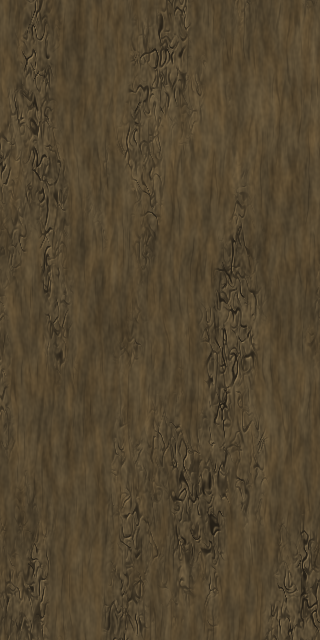
Write a WebGL 2 fragment shader that draws this texture.

```glsl
#version 300 es
precision highp float;
// Weathered brown wood: fine vertical fibres under tall patches of cracked bark.
// Stretched gradient noise makes the fibres; the zero lines of warped noise
// make the cracks, which are shaded as a relief lit from the upper left.

uniform vec2 u_resolution;
out vec4 fragColor;

const vec3 WOOD_COLOR = vec3(0.328, 0.277, 0.192);
const vec3 DARK_COLOR = vec3(0.100, 0.084, 0.060);
const vec3 WARM_TINT = vec3(1.03, 0.995, 0.94);
const vec3 GREY_TINT = vec3(0.99, 1.0, 1.02);

const vec2 BROAD_SCALE = vec2(3.0, 1.6);
const vec2 FIBRE_SCALE = vec2(27.0, 4.5);
const vec2 FLECK_SCALE = vec2(72.0, 17.0);
const vec2 GRAIN_SCALE = vec2(125.0, 62.0);
const vec2 PATCH_SCALE = vec2(4.8, 1.1);
const vec2 CRACK_SCALE = vec2(40.0, 18.0);
const vec2 SPLIT_SCALE = vec2(30.0, 2.6);

const float BROAD_GAIN = 0.14;
const float FIBRE_GAIN = 0.20;
const float FLECK_GAIN = 0.19;
const float GRAIN_GAIN = 0.15;
const float RELIEF_GAIN = 0.40;
const float CRACK_DEPTH = 0.78;
const float SPLIT_DEPTH = 0.50;
const vec2 LIGHT_STEP = vec2(-0.0034, 0.0038);

float hash(vec2 p) {
    vec3 q = fract(p.xyx * 0.1031);
    q += dot(q, q.yzx + 33.33);
    return fract((q.x + q.y) * q.z);
}

float cornerSlope(vec2 cell, vec2 offset) {
    float angle = 6.2832 * hash(cell);
    return dot(vec2(cos(angle), sin(angle)), offset);
}

// Gradient noise, about -0.7 to 0.7
float noise(vec2 p) {
    vec2 i = floor(p), f = p - i;
    vec2 w = f * f * f * (f * (f * 6.0 - 15.0) + 10.0);
    vec2 e = vec2(1.0, 0.0);
    float low = mix(cornerSlope(i, f), cornerSlope(i + e, f - e), w.x);
    float high = mix(cornerSlope(i + e.yx, f - e.yx), cornerSlope(i + 1.0, f - 1.0), w.x);
    return mix(low, high, w.y);
}

float fbm(vec2 p) {
    float sum = 0.0, gain = 1.0;
    for (int i = 0; i < 4; i++) {
        sum += gain * noise(p);
        p = p * 2.03 + vec2(17.3, 41.7);
        gain *= 0.52;
    }
    return sum;
}

// 1 on the zero line of a noise value, fading to 0 at the given width
float lineAt(float value, float width) {
    return 1.0 - smoothstep(width * 0.2, width, abs(value));
}

// Tall, ragged areas where the surface has broken up
float patchMask(vec2 p) {
    return smoothstep(-0.08, 0.42, fbm(p * PATCH_SCALE + vec2(31.0, 57.0)));
}

// Crack depth: gouges of changing width plus a finer net of short breaks
float cracks(vec2 p, float mask) {
    vec2 q = p * CRACK_SCALE + 90.0;
    q += 0.6 * vec2(noise(q * 0.9 + 5.0), noise(q * 1.1 + 63.0));
    float gaps = smoothstep(-0.15, 0.2, noise(q * 0.8 + 140.0));
    float width = 0.11 + 0.17 * smoothstep(0.0, 0.45, noise(q * 0.45 + 211.0));
    float gouge = gaps * lineAt(noise(q), width);
    float net = lineAt(noise(q * vec2(1.5, 1.8) + 37.0), 0.22);
    net *= smoothstep(-0.15, 0.25, noise(q * 0.9 + 19.0));
    return mask * max(gouge, 0.6 * net);
}

// Long thin vertical splits, broken along their length
float splits(vec2 p, float seed) {
    float line = lineAt(noise(p * SPLIT_SCALE + seed), 0.085);
    return line * smoothstep(-0.05, 0.3, noise(p * vec2(14.0, 9.0) + 2.0 * seed));
}

void main() {
    vec2 p = gl_FragCoord.xy / u_resolution.x;
    vec2 bent = p + vec2(0.012 * noise(p * vec2(5.0, 4.0) + 7.0), 0.0);
    bent.x += 0.004 * noise(p * vec2(22.0, 16.0) + 51.0);
    float mask = patchMask(p);

    // Fibres, short flecks and fine grain, rougher inside the patches
    float fibre = fbm(bent * FIBRE_SCALE + 11.0);
    float fleck = noise(bent * FLECK_SCALE + 71.0);
    float grain = noise(bent * GRAIN_SCALE + 3.0);
    float tone = 1.0 + BROAD_GAIN * fbm(p * BROAD_SCALE + 23.0);
    tone += FIBRE_GAIN * fibre + FLECK_GAIN * fleck;
    tone += GRAIN_GAIN * grain * (0.7 + 1.1 * mask);

    float split = max(splits(bent, 45.0), 0.8 * splits(bent, 97.0));
    split *= 0.4 + 0.6 * mask;

    // Cracks with lit rims
    float depth = cracks(p, mask);
    float relief = cracks(p + LIGHT_STEP, mask) - depth;
    tone += RELIEF_GAIN * max(relief, 0.0) * (1.0 - depth) + 0.04 * mask;

    float warmth = smoothstep(-0.3, 0.4, noise(bent * vec2(34.0, 8.0) + 29.0));
    vec3 tint = mix(mix(vec3(1.0), WARM_TINT, warmth), GREY_TINT, 0.7 * mask);
    vec3 color = WOOD_COLOR * tint * tone;
    color = mix(color, DARK_COLOR, max(CRACK_DEPTH * depth, SPLIT_DEPTH * split));
    fragColor = vec4(clamp(color, 0.0, 1.0), 1.0);
}
```
